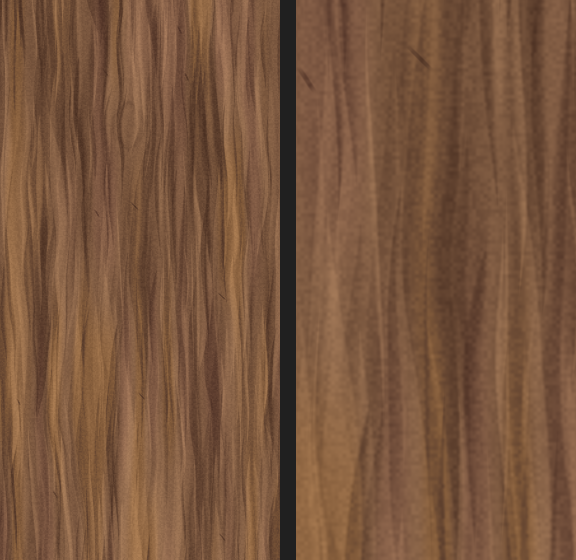
Left, the full canvas; right, a detail of the centre.
Write a Shadertoy shader that draws this texture.

```glsl
// Painted wood bark: long tapered strands that run down the canvas, each with
// one crisp and one soft edge, layered over broad bands of tone. The grain
// space is bent by slow noise and pushed aside around a few knots.

const vec3 DARK_WOOD  = vec3(0.330, 0.218, 0.155);
const vec3 MID_WOOD   = vec3(0.486, 0.347, 0.249);
const vec3 LIGHT_WOOD = vec3(0.625, 0.463, 0.335);
const vec3 GOLD_TINT  = vec3(0.018, 0.004, -0.028);
const vec3 ROSE_TINT  = vec3(0.006, -0.002, 0.010);
const float MEAN_TONE = 0.52;
const float EDGE_SOFTNESS = 0.0055;
const float BEND = 0.050;
const float RIPPLE = 0.014;
const float FIBRE = 0.13;
const float SPECKLE = 0.20;
const int KNOTS = 3;
const vec2 KNOT_SIZE = vec2(0.055, 0.085);

vec3 hash3(vec2 p) {
    vec3 q = fract(p.xyx * vec3(0.1031, 0.1030, 0.0973));
    q += dot(q, q.yxz + 33.33);
    return fract((q.xxy + q.yzz) * q.zyx);
}

float noise(vec2 p) {
    vec2 i = floor(p), f = fract(p);
    f = f * f * (3.0 - 2.0 * f);
    float low = mix(hash3(i).x, hash3(i + vec2(1, 0)).x, f.x);
    float high = mix(hash3(i + vec2(0, 1)).x, hash3(i + 1.0).x, f.x);
    return mix(low, high, f.y);
}

// Sum of scattered leaning lens shapes, lighter or darker than the ground.
float strands(vec2 p, vec2 density, float seed) {
    vec2 q = p * density;
    float soft = EDGE_SOFTNESS * density.x;
    float sum = 0.0;
    for (int j = -1; j <= 1; j++)
    for (int i = -1; i <= 1; i++) {
        vec2 id = floor(q) + vec2(i, j);
        vec3 place = hash3(id + seed);
        vec3 form = hash3(id + seed + 57.0);
        vec2 d = q - id - 0.5 - (place.xy - 0.5) * 0.8;
        float along = d.y / mix(0.5, 1.0, form.x);
        float taper = max(1.0 - along * along, 0.0);
        float width = max(mix(0.16, 0.48, form.y) * taper, 0.001);
        d.x += 0.16 * sin(along * 3.0 + form.z * 6.28);
        d.x += 0.45 * (place.y - 0.5) * along;
        d.x *= place.z > 0.4 ? 1.0 : -1.0;
        float body = smoothstep(0.0, soft, d.x + width)
                   * (1.0 - smoothstep(-0.3 * width, width, d.x));
        float shade = form.z * 2.0 - 1.0;
        shade = sign(shade) * pow(abs(shade), 0.7);
        sum += shade * body * smoothstep(0.0, 0.25, taper);
    }
    return sum;
}

// Rare short slanted cracks.
float cracks(vec2 p) {
    vec2 q = p * vec2(7.0, 6.0);
    vec2 id = floor(q);
    vec3 h = hash3(id + 311.0);
    vec2 d = (fract(q) - 0.3 - 0.4 * h.xy) / vec2(7.0, 6.0);
    float slant = mix(0.3, 1.0, h.y);
    float across = abs(d.x * 0.8 + d.y * slant);
    float reach = abs(d.y) + 0.4 * abs(d.x);
    return step(0.86, h.z) * (1.0 - smoothstep(0.001, 0.004, across))
         * (1.0 - smoothstep(0.006, 0.022, reach));
}

void mainImage(out vec4 fragColor, in vec2 fragCoord) {
    vec2 p = fragCoord / iResolution.x;
    vec2 grain = p;
    float rim = 0.0;

    // Knots spread the grain sideways
    for (int i = 0; i < KNOTS; i++) {
        float n = float(i);
        float strength = 1.0 / (1.0 + n);
        vec2 k = p - vec2(0.46 + 0.12 * sin(n * 2.4), 1.55 - 0.52 * n);
        float near = exp(-k.y * k.y / 0.008 - abs(k.x) / 0.10);
        grain.x -= 0.026 * strength * near * tanh(k.x / 0.04);
        float ring = abs(k.x) / KNOT_SIZE.x + pow(k.y / KNOT_SIZE.y, 2.0) - 1.0;
        rim += strength * strength * exp(-ring * ring * 22.0);
    }

    // Slow bends and smaller ripples
    grain.x += BEND * (noise(p * vec2(4.0, 1.7) + 4.0) - 0.5);
    grain.x += RIPPLE * (noise(p * vec2(16.0, 6.0) + 19.0) - 0.5);

    // Tone: broad bands, then strands from wide to narrow
    float tone = MEAN_TONE;
    tone += 0.42 * (noise(grain * vec2(11.0, 0.8) + 7.0) - 0.5);
    tone += 0.50 * (noise(grain * vec2(28.0, 1.6) + 31.0) - 0.5);
    tone += 0.32 * strands(grain, vec2(12.0, 1.5), 11.0);
    tone += 0.42 * strands(grain, vec2(20.0, 2.3), 83.0);
    tone += 0.36 * strands(grain, vec2(33.0, 3.6), 167.0);
    tone -= 0.14 * rim + 0.40 * cracks(p);
    tone -= 0.18 * smoothstep(0.42, 0.5, abs(p.x - 0.5));

    // Soft limit at both ends, then fine fibre and speckle
    tone = 0.5 + 0.58 * tanh((tone - 0.5) / 0.55);
    tone += FIBRE * (noise(grain * vec2(110.0, 9.0)) - 0.5);
    tone += SPECKLE * (noise(p * 220.0) - 0.5);

    // Colour ramp with golden and rosy strands
    vec3 wood = tone < 0.5 ? mix(DARK_WOOD, MID_WOOD, tone * 2.0)
                           : mix(MID_WOOD, LIGHT_WOOD, tone * 2.0 - 1.0);
    float hue = noise(grain * vec2(20.0, 1.6) + 53.0);
    wood += GOLD_TINT * smoothstep(0.5, 0.9, hue) * smoothstep(0.1, 0.6, tone);
    wood += ROSE_TINT * (1.0 - smoothstep(0.1, 0.5, hue));
    fragColor = vec4(wood, 1.0);
}
```
